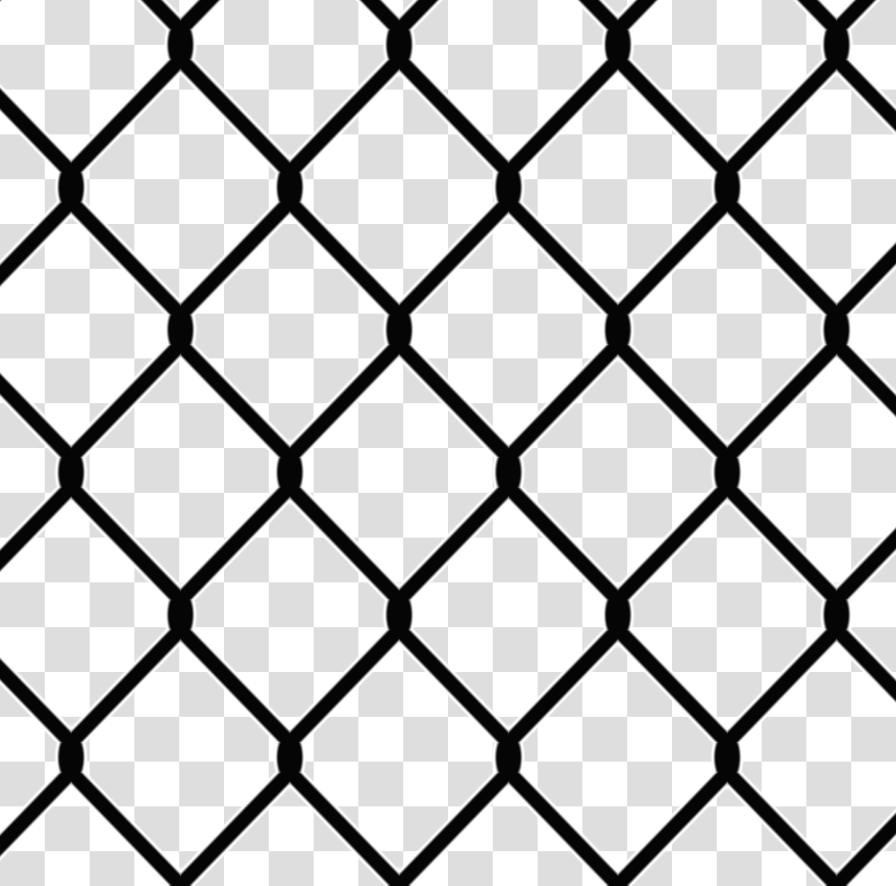
Reproduce this pattern procedurally as a Shadertoy shader.

```glsl
const vec3 WHITE = vec3(1.0);
const vec3 GREY = vec3(0.87);
const vec3 WIRE_BLACK = vec3(0.02);

// All lengths are fractions of the canvas width; y runs down from the top.
const float CHECKS_ACROSS = 20.0;
const vec2 MESH_PERIOD = vec2(0.2441, 0.3182);
const vec2 MESH_ORIGIN = vec2(0.2014, 0.0498);
const vec2 KNOT_RADII = vec2(0.0143, 0.0285);
const float WIRE_RADIUS = 0.0082;
const float WIRE_OFFSET = 0.0165;
const float HALO_WIDTH = 0.0035;
const float EDGE_SOFTNESS = 0.0021;

float segmentDistance(vec2 p, vec2 a, vec2 b) {
    vec2 ap = p - a;
    vec2 ab = b - a;
    return length(ap - ab * clamp(dot(ap, ab) / dot(ab, ab), 0.0, 1.0));
}

float ellipseDistance(vec2 p, vec2 radii) {
    return (length(p / radii) - 1.0) * min(radii.x, radii.y);
}

// Alternating bands per axis, +1 or -1, softened over one pixel
vec2 bands(vec2 p, float count, float pixel) {
    vec2 edge = 2.0 * (abs(fract((p * count - 0.5) * 0.5) - 0.5) - 0.25);
    return clamp(2.0 * edge / (count * pixel), -1.0, 1.0);
}

float checker(vec2 p, float count, float pixel) {
    vec2 band = bands(p, count, pixel);
    return 0.5 - 0.5 * band.x * band.y;
}

// Mirror each repeat into one quadrant holding a wire between two knots
float fenceDistance(vec2 p, vec2 period) {
    vec2 corner = 0.5 * period;
    vec2 q = abs(mod(p + corner, period) - corner);
    vec2 offset = vec2(0.0, WIRE_OFFSET);
    float wire = segmentDistance(q, offset, corner - offset) - WIRE_RADIUS;
    float knots = min(ellipseDistance(q, KNOT_RADII),
                      ellipseDistance(q - corner, KNOT_RADII));
    return min(wire, knots);
}

void mainImage(out vec4 fragColor, in vec2 fragCoord) {
    float pixel = 1.0 / iResolution.x;
    vec2 p = vec2(fragCoord.x, iResolution.y - fragCoord.y) * pixel;
    float fence = fenceDistance(p - MESH_ORIGIN, MESH_PERIOD);

    // Checkered ground, fading to white beside the wires
    float halo = 1.0 - smoothstep(0.5 * HALO_WIDTH, 1.5 * HALO_WIDTH, fence);
    float grey = checker(p, CHECKS_ACROSS, pixel) * (1.0 - halo);
    vec3 color = mix(WHITE, GREY, grey);

    // Wires and knots
    float soft = max(EDGE_SOFTNESS, pixel);
    color = mix(WIRE_BLACK, color, smoothstep(-soft, soft, fence));
    fragColor = vec4(color, 1.0);
}
```
